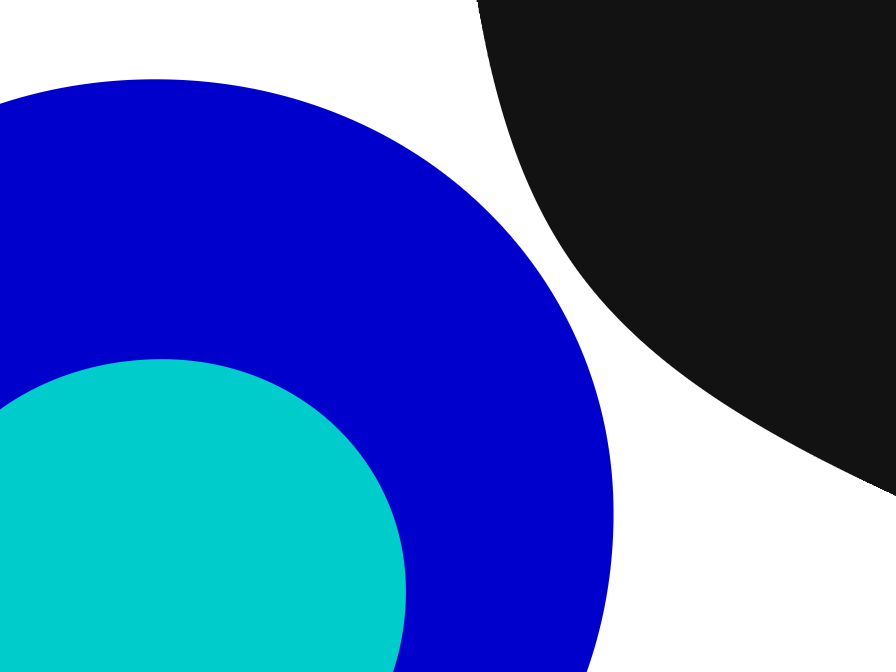
Give the GLSL for this background, as a Shadertoy shader.

```glsl
// Flat background: a cyan round shape inside a larger blue one at the lower left,
// and a dark curved sweep filling the upper right corner, all on white.
// Rounds are four-radius superellipses; the sweep is bounded by a conic arc.

const vec3 WHITE = vec3(1.0);
const vec3 DARK  = vec3(0.07);
const vec3 BLUE  = vec3(0.0, 0.0, 0.8);
const vec3 CYAN  = vec3(0.0, 0.8, 0.8);

// Antialiased coverage of the region where field > 0
float coverage(float field) {
    float slope = length(vec2(dFdx(field), dFdy(field)));
    return clamp(field / max(slope, 1e-6) + 0.5, 0.0, 1.0);
}

// Superellipse with separate radii: (right, up) and (left, down); positive inside
float roundField(vec2 p, vec2 center, vec2 rightUp, vec2 leftDown, float power) {
    vec2 d = p - center;
    vec2 radii = mix(leftDown, rightUp, step(0.0, d));
    vec2 q = pow(abs(d) / radii, vec2(power));
    return 1.0 - pow(q.x + q.y, 1.0 / power);
}

float cross2(vec2 a, vec2 b) {
    return a.x * b.y - a.y * b.x;
}

// Conic arc from a to c, pulled towards corner b; positive on the chord side.
// In barycentric weights the arc satisfies wb^2 = 4 pull^2 wa wc.
float conicField(vec2 p, vec2 a, vec2 b, vec2 c, float pull) {
    float area = cross2(b - a, c - a);
    float wa = cross2(b - p, c - p) / area;
    float wc = cross2(a - p, b - p) / area;
    float wb = 1.0 - wa - wc;
    return 2.0 * pull * sqrt(max(wa, 0.0) * max(wc, 0.0)) - wb;
}

void mainImage(out vec4 fragColor, in vec2 fragCoord) {
    // Canvas height is one unit
    vec2 p = fragCoord / iResolution.y;

    float sweep = conicField(p, vec2(0.710, 1.0), vec2(0.793, 0.511),
                             vec2(1.3333, 0.262), 1.405);
    float outer = roundField(p, vec2(0.231, 0.236), vec2(0.682, 0.646),
                             vec2(0.681, 0.684), 2.03);
    float inner = roundField(p, vec2(0.241, 0.120), vec2(0.363, 0.3455),
                             vec2(0.383, 0.365), 2.03);

    // Layers from back to front
    vec3 color = mix(WHITE, DARK, coverage(sweep));
    color = mix(color, BLUE, coverage(outer));
    color = mix(color, CYAN, coverage(inner));
    fragColor = vec4(color, 1.0);
}
```
